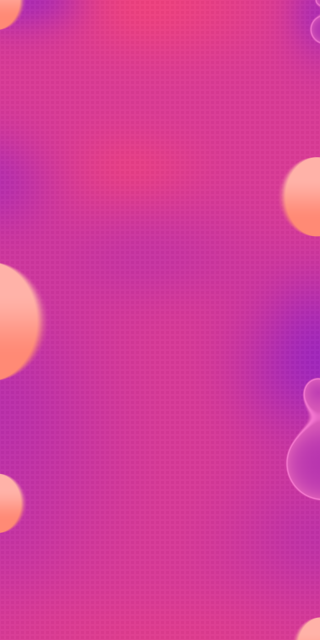
Write a Shadertoy shader that draws this background.

```glsl
const vec3 BASE = vec3(0.83, 0.22, 0.57);
const vec3 WARM = vec3(0.93, 0.25, 0.46);
const vec3 VIOLET = vec3(0.58, 0.13, 0.74);
const vec3 ORB_LIGHT = vec3(1.0, 0.70, 0.66);
const vec3 ORB_DEEP = vec3(1.0, 0.54, 0.46);
const vec3 BLOB_CORE = vec3(0.71, 0.20, 0.69);
const vec3 BLOB_RIM = vec3(0.89, 0.40, 0.73);
const float GRID_CELLS = 64.0;
const float GRID_STRENGTH = 0.035;
const float WARP_AMOUNT = 0.035;
const float ORB_SOFTNESS = 0.36;

// Glows: centre, radii; positive weights are violet, negative are warm
const int GLOW_COUNT = 11;
const vec4 GLOWS[GLOW_COUNT] = vec4[](
    vec4(0.48, 1.99, 0.30, 0.17), vec4(0.40, 1.47, 0.19, 0.13),
    vec4(0.99, 0.88, 0.22, 0.25), vec4(0.00, 1.43, 0.15, 0.16),
    vec4(0.08, 1.99, 0.16, 0.11), vec4(1.00, 1.95, 0.09, 0.15),
    vec4(0.00, 0.75, 0.32, 0.35), vec4(0.47, 1.21, 0.32, 0.15),
    vec4(1.00, 0.32, 0.28, 0.22), vec4(0.00, 0.35, 0.30, 0.25),
    vec4(0.50, 0.00, 0.40, 0.12));
const float GLOW_WEIGHTS[GLOW_COUNT] = float[](
    -0.80, -0.55, 0.85, 0.50, 0.65, 0.60, 0.45, 0.27, 0.38, 0.22, -0.25);

// Orbs: centre, radius
const int ORB_COUNT = 5;
const vec3 ORBS[ORB_COUNT] = vec3[](
    vec3(-0.012, 2.000, 0.096), vec3(0.990, 1.385, 0.126),
    vec3(-0.031, 0.995, 0.188), vec3(-0.008, 0.427, 0.095),
    vec3(1.003, -0.021, 0.094));

vec2 hashGradient(vec2 cell) {
    float angle = 6.2832 * fract(sin(dot(cell, vec2(127.1, 311.7))) * 43758.5);
    return vec2(cos(angle), sin(angle));
}

float gradientNoise(vec2 p) {
    vec2 i = floor(p), f = fract(p);
    vec2 u = f * f * f * (f * (f * 6.0 - 15.0) + 10.0);
    vec2 e = vec2(1.0, 0.0);
    float a = dot(hashGradient(i), f);
    float b = dot(hashGradient(i + e.xy), f - e.xy);
    float c = dot(hashGradient(i + e.yx), f - e.yx);
    float d = dot(hashGradient(i + e.xx), f - e.xx);
    return mix(mix(a, b, u.x), mix(c, d, u.x), u.y);
}

float smoothUnion(float a, float b, float k) {
    float h = max(k - abs(a - b), 0.0) / k;
    return min(a, b) - h * h * k * 0.25;
}

// Two circles (centre, radius) joined by a soft neck
float blobDistance(vec2 p, vec3 head, vec3 body, float neck) {
    return smoothUnion(length(p - head.xy) - head.z,
                       length(p - body.xy) - body.z, neck);
}

vec3 paintGlows(vec2 p) {
    vec2 warp = vec2(gradientNoise(p * 3.0), gradientNoise(p * 3.0 + 17.0));
    p += WARP_AMOUNT * warp;
    vec3 color = BASE;
    for (int i = 0; i < GLOW_COUNT; i++) {
        vec2 q = (p - GLOWS[i].xy) / GLOWS[i].zw;
        float weight = GLOW_WEIGHTS[i];
        vec3 tint = weight > 0.0 ? VIOLET : WARM;
        color = mix(color, tint, abs(weight) * exp(-dot(q, q)));
    }
    return color;
}

float gridLines(vec2 p, float pixel) {
    vec2 gap = (0.5 - abs(fract(p * GRID_CELLS) - 0.5)) / GRID_CELLS;
    float halfWidth = 0.12 / GRID_CELLS;
    vec2 line = 1.0 - smoothstep(halfWidth - 0.5 * pixel, halfWidth + 0.5 * pixel, gap);
    return max(line.x, line.y);
}

vec3 paintBlob(vec3 color, float d, float scale, float pixel) {
    vec3 fill = mix(BLOB_CORE, BLOB_RIM, exp(min(d, 0.0) / scale));
    float edge = 1.0 - smoothstep(0.0, 1.5 * pixel, abs(d + pixel));
    fill += 0.10 * edge;
    return mix(color, fill, 0.9 * (1.0 - smoothstep(-pixel, pixel, d)));
}

vec3 paintOrb(vec3 color, vec2 p, vec3 orb, float pixel) {
    vec2 n = (p - orb.xy) / orb.z;
    float inward = orb.x < 0.5 ? 1.0 : -1.0;
    float side = max(inward * n.x, 0.0);
    float softness = ORB_SOFTNESS * orb.z * side * side + 1.5 * pixel;
    float cover = smoothstep(0.0, softness, orb.z * (1.0 - length(n)));
    vec3 fill = mix(ORB_DEEP, ORB_LIGHT, smoothstep(-0.6, 0.5, n.y));
    return mix(color, fill, cover);
}

void mainImage(out vec4 fragColor, in vec2 fragCoord) {
    vec2 p = fragCoord / iResolution.x;
    float pixel = 1.0 / iResolution.x;

    // Backdrop and grid
    vec3 color = paintGlows(p);
    color += GRID_STRENGTH * gridLines(p, pixel);

    // Translucent blobs
    float large = blobDistance(p, vec3(0.995, 0.773, 0.046), vec3(1.010, 0.552, 0.116), 0.14);
    float small = blobDistance(p, vec3(1.005, 2.000, 0.020), vec3(1.016, 1.908, 0.047), 0.04);
    color = paintBlob(color, large, 0.035, pixel);
    color = paintBlob(color, small, 0.012, pixel);

    // Orbs
    for (int i = 0; i < ORB_COUNT; i++) color = paintOrb(color, p, ORBS[i], pixel);

    fragColor = vec4(color, 1.0);
}
```
